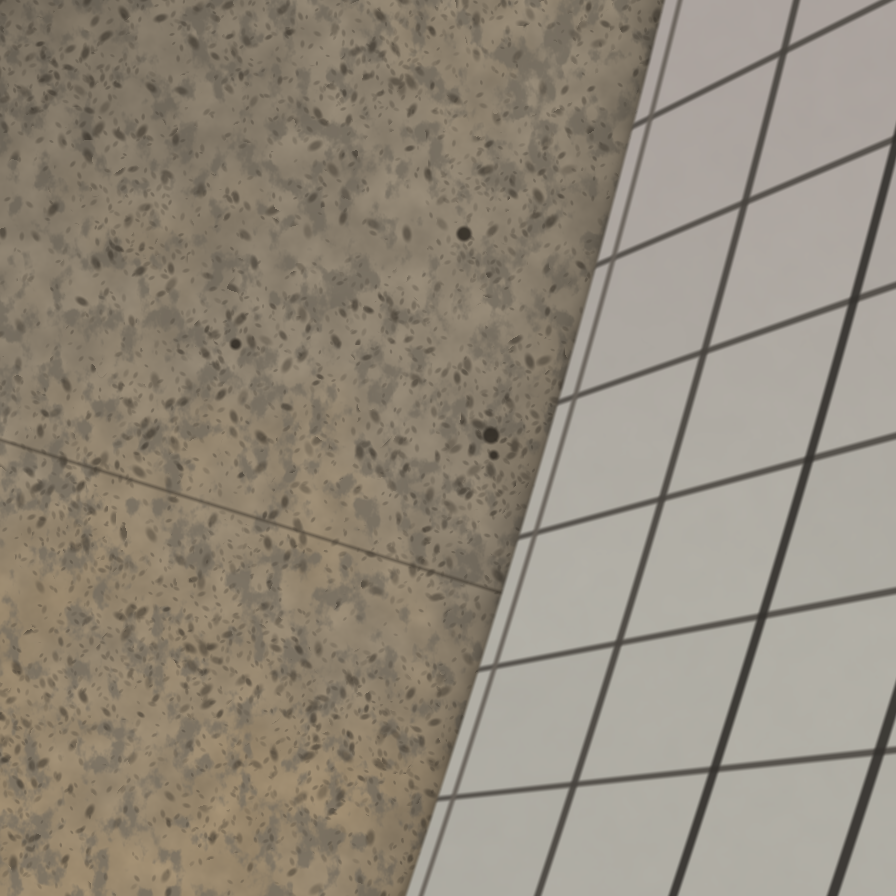
This texture is drawn by a WebGL 2 fragment shader. Its source:

```glsl
#version 300 es
precision highp float;
// Speckled granite slabs meeting a slanted field of pale square tiles.
// Tile joints come from two perspective-mapped, gently bent coordinates;
// the stone is layered value noise with scattered, randomly turned flecks.
uniform vec2 u_resolution;
out vec4 outColor;

#define SOFTNESS 0.0026
#define EDGE_X 0.742
#define FIRST_JOINT_X 0.759
#define COLUMN_SIZE 0.121
#define COLUMN_GROWTH 0.0698
#define ROW_START 0.104
#define ROW_SIZE 0.1413
#define ROW_GROWTH 0.0132
#define FLECK_FREQ 54.0
#define FLECK_AMOUNT 0.62

const vec3 STONE_COOL = vec3(0.560, 0.515, 0.445);
const vec3 STONE_WARM = vec3(0.595, 0.525, 0.420);
const vec3 STONE_GREY = vec3(0.455, 0.425, 0.375);
const vec3 FLECK_DARK = vec3(0.240, 0.215, 0.180);
const vec3 TILE_TOP = vec3(0.670, 0.640, 0.620);
const vec3 TILE_LOW = vec3(0.690, 0.680, 0.645);
const vec3 JOINT_DARK = vec3(0.200, 0.190, 0.175);
const vec3 JOINT_PALE = vec3(0.400, 0.375, 0.345);

vec2 hash2(vec2 p) {
  vec3 q = fract(vec3(p.xyx) * vec3(0.1031, 0.1030, 0.0973));
  q += dot(q, q.yzx + 33.33);
  return fract((q.xx + q.yz) * q.zy);
}

float noise(vec2 p) {
  vec2 i = floor(p), f = fract(p);
  f = f * f * (3.0 - 2.0 * f);
  return mix(mix(hash2(i).x, hash2(i + vec2(1, 0)).x, f.x),
             mix(hash2(i + vec2(0, 1)).x, hash2(i + vec2(1, 1)).x, f.x), f.y);
}

float fbm(vec2 p) {
  float sum = 0.0, amp = 0.5;
  for (int i = 0; i < 4; i++) {
    sum += amp * noise(p);
    p = mat2(1.6, 1.2, -1.2, 1.6) * p + 7.3;
    amp *= 0.5;
  }
  return sum / 0.9375;
}

// Filled band of the given half width around distance zero
float band(float d, float halfWidth) {
  float s = max(SOFTNESS, 0.7 / u_resolution.y);
  return 1.0 - smoothstep(halfWidth - s, halfWidth + s, abs(d));
}

// Scattered elliptical flecks, one candidate per cell
float flecks(vec2 p, float density) {
  vec2 cell = floor(p);
  float cover = 0.0;
  for (int j = -1; j <= 1; j++)
    for (int i = -1; i <= 1; i++) {
      vec2 id = cell + vec2(i, j);
      vec2 kind = hash2(id + 41.7);
      vec2 d = p - id - hash2(id);
      float angle = (kind.y - 0.5) * 2.6, c = cos(angle), s = sin(angle);
      d = mat2(c, s, -s, c) * d * vec2(1.35, 0.75);
      float radius = mix(0.20, 0.42, hash2(id + 9.1).x);
      float blob = 1.0 - smoothstep(radius * 0.35, radius * 1.25, length(d));
      cover = max(cover, blob * step(kind.x, density) * mix(0.45, 1.0, hash2(id + 3.3).y));
    }
  return cover;
}

vec3 granite(vec2 p, float edgeDist) {
  // Broad tone, warm below the seam
  float seam = p.y - 0.491 - 0.305 * p.x;
  float cloud = fbm(p * 8.0 + 3.0);
  float warmth = smoothstep(-0.25, 0.3, seam) * 0.75 + (cloud - 0.5) * 1.1;
  vec3 col = mix(STONE_COOL, STONE_WARM, clamp(warmth, 0.0, 1.0));
  col *= 0.92 + 0.22 * fbm(p * 32.0);
  float grey = smoothstep(0.48, 0.72, fbm(p * vec2(62.0, 48.0) + 11.0));
  col = mix(col, STONE_GREY, grey * 0.75);

  // Coarse and fine flecks, clustered by the cloud noise
  float density = clamp(0.45 + (fbm(p * 11.0 + 20.0) - 0.5) * 1.5, 0.1, 0.85);
  col = mix(col, FLECK_DARK, flecks(p * FLECK_FREQ, density * 0.75) * FLECK_AMOUNT);
  col = mix(col, FLECK_DARK, flecks(p * FLECK_FREQ * 1.9 + 5.0, density) * FLECK_AMOUNT * 0.55);
  vec3 pits[4] = vec3[4](vec3(0.518, 0.261, 0.008), vec3(0.548, 0.486, 0.009),
                         vec3(0.551, 0.508, 0.005), vec3(0.263, 0.384, 0.006));
  for (int i = 0; i < 4; i++)
    col = mix(col, FLECK_DARK * 0.75, band(length(p - pits[i].xy), pits[i].z) * 0.85);

  // Seam, corner falloff and shade beside the tiles
  col = mix(col, FLECK_DARK * 1.2, band(seam, 0.0017) * 0.65);
  col *= 1.0 - 0.20 * exp(-3.5 * length(p));
  return col * (1.0 - 0.20 * exp(edgeDist * 28.0) - 0.16 * exp(edgeDist * 160.0));
}

vec3 tiles(vec2 p, float bentX) {
  // Perspective column and row indices, with the local size of one step
  float du = bentX - FIRST_JOINT_X, dx = p.x - 0.781;
  float uScale = COLUMN_SIZE + COLUMN_GROWTH * du;
  float column = du / uScale, spread = 1.0 + 0.515 * dx;
  float dv = (p.y + 0.55 * dx) / spread - ROW_START;
  float vScale = ROW_SIZE + ROW_GROWTH * dv;
  float row = dv / vScale, k = round(column);
  float across = (column - k) * uScale * uScale / COLUMN_SIZE * 0.96;
  float along = (row - round(row)) * vScale * vScale / ROW_SIZE * spread * 0.95;

  vec3 col = mix(TILE_TOP, TILE_LOW, smoothstep(0.0, 0.75, p.y));
  col *= 0.985 + 0.025 * hash2(floor(vec2(column, row)) + 60.0).x;
  col *= 0.99 + 0.02 * fbm(p * 40.0);
  col = mix(col, mix(JOINT_PALE, JOINT_DARK, 0.55), band(along, 0.0032 + 0.0022 * max(dx, -0.4)) * 0.88);
  vec3 joint = mix(JOINT_PALE, JOINT_DARK, min(k * 0.6, 1.0));
  return mix(col, joint, band(across, 0.0026 + 0.0011 * k) * 0.92);
}

void main() {
  vec2 p = gl_FragCoord.xy / u_resolution;
  p.y = 1.0 - p.y; // measured downward from the top edge
  float bentX = p.x + 0.2453 * p.y + 0.0438 * p.y * p.y;
  float edgeDist = (bentX - EDGE_X) * 0.96;
  float s = max(SOFTNESS, 0.7 / u_resolution.y);
  vec3 col = mix(granite(p, min(edgeDist, 0.0)), tiles(p, bentX), smoothstep(-s, s, edgeDist));
  outColor = vec4(col, 1.0);
}
```
